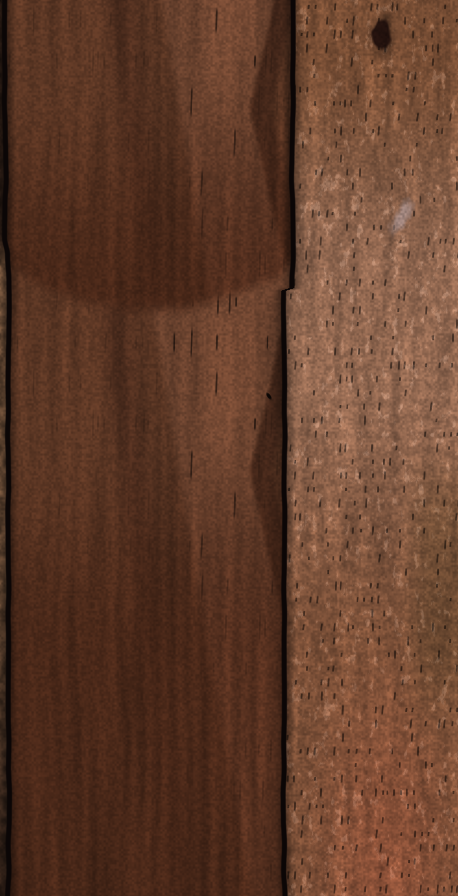
This texture is drawn by a Shadertoy shader. Its source:

```glsl
// Weathered wooden planks: a dark board with a stepped repeat of its grain, beside a paler rough board.

float hash(vec2 p) {
    vec3 q = fract(vec3(p.xyx) * 0.1031);
    q += dot(q, q.yzx + 33.33);
    return fract((q.x + q.y) * q.z);
}

float noise(vec2 p) {
    vec2 i = floor(p), f = fract(p);
    f = f * f * (3.0 - 2.0 * f);
    return mix(mix(hash(i), hash(i + vec2(1, 0)), f.x),
               mix(hash(i + vec2(0, 1)), hash(i + vec2(1, 1)), f.x), f.y);
}

float fbm(vec2 p) {
    float sum = 0.0, amp = 0.5;
    for (int i = 0; i < 4; i++) {
        sum += amp * noise(p);
        p = p * 2.03 + 17.3;
        amp *= 0.5;
    }
    return sum / 0.94;
}

// Short upright cracks, one candidate per cell
float cracks(vec2 p, float density) {
    vec2 cell = floor(p), f = fract(p) - 0.5;
    float len = 0.15 + 0.3 * hash(cell + 7.1);
    f.x += 0.4 * (hash(cell + 3.7) - 0.5) + 0.15 * f.y;
    float body = (1.0 - smoothstep(0.06, 0.22, abs(f.x)))
               * (1.0 - smoothstep(len * 0.5, len, abs(f.y)));
    return body * step(hash(cell), density);
}

// Dark board; p.y runs downward from the top of one repeat
vec3 darkBoard(vec2 p) {
    float x = p.x + 0.014 * (noise(p * vec2(9, 7)) - 0.5);
    float left = 0.352 + 0.34 * p.y;
    float right = 0.545 + 0.45 * abs(p.y - 0.12);
    float wedge = smoothstep(left - 0.015, left + 0.015, x)
                * (1.0 - smoothstep(right - 0.008, right + 0.008, x));
    float vein = exp(-pow((x - 0.265 - 0.22 * p.y) / 0.035, 2.0));
    float sideVein = smoothstep(right - 0.008, right + 0.008, x)
                   * (1.0 - smoothstep(right + 0.035, right + 0.06, x));
    float fade = smoothstep(0.06, 0.33, p.y);

    vec3 col = mix(vec3(0.355, 0.212, 0.140), vec3(0.425, 0.265, 0.185), wedge);
    col = mix(col, vec3(0.265, 0.150, 0.100), max(0.65 * vein, 0.8 * sideVein));
    vec3 stain = mix(vec3(0.265, 0.140, 0.085), vec3(0.330, 0.180, 0.115), 0.7 * wedge);
    col = mix(col, stain, 0.85 * fade);

    // Long fibres, regular ridges and cracks
    float fibre = fbm(vec2(x * 42.0, p.y * 5.0));
    float ridge = sin(x * 175.0 + 2.0 * noise(p * vec2(8, 6)));
    col *= 0.78 + 0.44 * fibre + 0.045 * ridge * (0.4 + fade);
    col *= 1.0 - 0.55 * cracks(vec2(x * 75.0, p.y * 22.0), 0.16) * (0.25 + 0.75 * wedge) * (1.0 - 0.7 * fade);
    return col;
}

// Pale board with rough, broken fibres; p.y runs downward
vec3 paleBoard(vec2 p) {
    vec3 col = mix(vec3(0.470, 0.305, 0.205), vec3(0.555, 0.395, 0.305), smoothstep(0.05, 0.3, p.y));
    col = mix(col, vec3(0.480, 0.310, 0.215), smoothstep(0.42, 0.75, p.y));
    col = mix(col, vec3(0.560, 0.310, 0.215), 0.7 * smoothstep(0.3, 0.0, length((p - vec2(0.84, 0.98)) * vec2(1.3, 1.0))));
    col = mix(col, vec3(0.400, 0.280, 0.180), 0.6 * smoothstep(0.86, 0.95, p.x) * smoothstep(0.48, 0.6, p.y) * smoothstep(0.85, 0.7, p.y));

    float x = p.x + 0.012 * noise(p * vec2(10, 12));
    float fibre = fbm(vec2(x * 55.0, p.y * 10.0));
    float fleck = fbm(vec2(x * 85.0, p.y * 95.0));
    float bump = sin(p.y * 340.0 + 5.0 * noise(vec2(x * 30.0, p.y * 5.0)));
    col *= 0.70 + 0.42 * fibre + 0.22 * fleck + 0.035 * bump * smoothstep(0.3, 0.5, p.y);
    col *= 1.0 - 0.5 * cracks(vec2(x * 70.0, p.y * 65.0), 0.24);
    col += 0.09 * smoothstep(0.62, 0.8, fleck);

    // Knot and pale scrape
    vec2 k = (p - vec2(0.832, 0.039)) / vec2(0.021, 0.018);
    float knot = length(k) + 0.5 * (noise(p * vec2(70, 110)) - 0.5);
    col *= 1.0 - 0.25 * smoothstep(2.0, 0.9, knot);
    col = mix(col, vec3(0.11, 0.05, 0.04), 0.9 * smoothstep(1.05, 0.65, knot));
    vec2 s = p - vec2(0.877, 0.242);
    float scrape = length(vec2(s.x + 0.9 * s.y, s.y) / vec2(0.022, 0.022));
    col = mix(col, vec3(0.66, 0.57, 0.56), 0.75 * smoothstep(1.1, 0.2, scrape + 0.8 * (fleck - 0.5)));
    return col;
}

void mainImage(out vec4 fragColor, in vec2 fragCoord) {
    vec2 uv = fragCoord / iResolution.xy;
    vec2 p = vec2(uv.x, 1.0 - uv.y);

    // Two repeats of the dark grain meet along a soft sagging arc
    float arc = 0.345 - 0.5 * pow(p.x - 0.33, 2.0) + 0.012 * (noise(p * vec2(25, 20)) - 0.5);
    float lower = smoothstep(arc - 0.012, arc + 0.012, p.y);
    vec3 col = mix(darkBoard(p), darkBoard(p - vec2(0.0, 0.405)), lower);

    // Seams jog sideways where the boards are spliced
    float wobble = 0.005 * (noise(vec2(p.y * 35.0, 2.0)) - 0.5);
    float seamR = mix(0.638, 0.620, smoothstep(0.321, 0.325, p.y)) + wobble;
    float seamL = mix(0.012, 0.019, smoothstep(0.265, 0.285, p.y)) - wobble;
    col = mix(col, paleBoard(p), smoothstep(seamR - 0.002, seamR + 0.002, p.x));
    vec3 sliver = mix(vec3(0.17, 0.11, 0.08), vec3(0.43, 0.31, 0.22), smoothstep(0.26, 0.3, p.y) * smoothstep(1.1, 0.45, p.y));
    col = mix(sliver * (0.7 + 0.6 * noise(p * vec2(90, 120))), col, smoothstep(seamL - 0.002, seamL + 0.002, p.x));

    // Stray chip, surface grit, then shaded gaps between boards
    vec2 chip = p - vec2(0.587, 0.442);
    col *= 1.0 - 0.85 * smoothstep(1.0, 0.4, length(vec2(chip.x - chip.y, chip.y) / vec2(0.006, 0.005)));
    col *= 0.87 + 0.26 * noise(p * vec2(210, 410));
    float gap = min(abs(p.x - seamR), abs(p.x - seamL));
    col *= 1.0 - 0.32 * smoothstep(0.028, 0.004, gap);
    col = mix(col, vec3(0.045, 0.025, 0.022), smoothstep(0.0075, 0.0035, gap));
    fragColor = vec4(col, 1.0);
}
```
